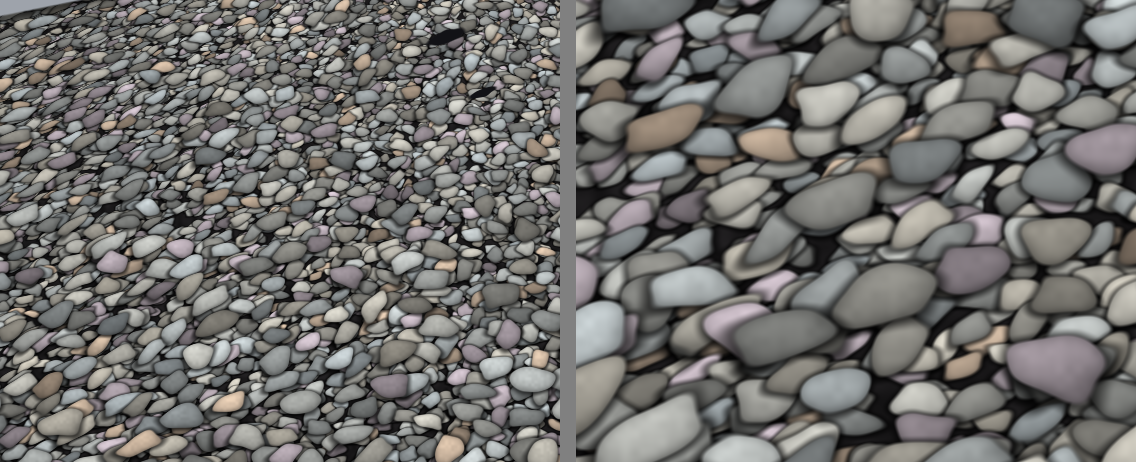
Left: the whole. Right: its middle third, enlarged.
A Shadertoy shader for this texture:

```glsl
// A bank of grey beach pebbles receding toward the top, lit softly from above.

vec4 hash4(vec2 p) {
    vec4 q = fract(p.xyxy * vec4(0.1031, 0.1030, 0.0973, 0.1099));
    q += dot(q, q.wzxy + 33.33);
    return fract((q.xxyz + q.yzzw) * q.zywx);
}

float noise(vec2 p) {
    vec2 i = floor(p), f = fract(p);
    f = f * f * (3.0 - 2.0 * f);
    return mix(mix(hash4(i).x, hash4(i + vec2(1, 0)).x, f.x),
               mix(hash4(i + vec2(0, 1)).x, hash4(i + vec2(1, 1)).x, f.x), f.y);
}

vec2 rotate(vec2 p, float a) {
    float c = cos(a), s = sin(a);
    return vec2(c * p.x + s * p.y, c * p.y - s * p.x);
}

// Mostly neutral stone, with cool, warm, mauve and a few tan pieces
vec3 stoneColor(vec4 rnd) {
    vec3 tint = mix(vec3(0.95, 1.0, 1.02), vec3(1.03, 1.0, 0.93), rnd.x);
    if (rnd.y > 0.86) tint = vec3(1.03, 0.96, 1.01);
    if (rnd.y < 0.06) tint = vec3(1.10, 0.98, 0.86);
    return tint * mix(0.45, 0.83, rnd.z);
}

// Paints one scattered layer of stones, far rows first, over the given colour
vec3 paintLayer(vec3 col, vec2 ground, float freq, float presence, float seed, float blur) {
    vec2 p = ground * freq + seed * 7.31;
    vec2 cell = floor(p);
    for (int j = 1; j >= -1; j--)
    for (int i = -1; i <= 1; i++) {
        vec2 id = cell + vec2(i, j);
        vec4 place = hash4(id + seed * 57.0 + 200.0);
        vec4 form = hash4(id + seed * 91.0 + 411.0);
        if (form.w > presence) continue;

        // Egg-shaped outline with a slightly uneven edge
        vec2 offset = p - id - mix(vec2(0.1), vec2(0.9), place.xy);
        vec2 axes = vec2(mix(0.42, 0.62, form.x), mix(0.28, 0.43, form.y));
        vec2 e = rotate(offset, 0.35 + 1.7 * (place.z - 0.5)) / axes;
        e.y *= 1.0 + 0.35 * (form.z - 0.5) * e.x;
        e += 0.11 * sin(e.yx * 3.0 + 6.28 * form.zx);
        vec2 e2 = e * e;
        float round2 = length(e);
        float boxy = sqrt(sqrt(dot(e2, e2)));
        float d = mix(round2, boxy, 0.6 * place.w);
        float dist = (d - 1.0) * axes.y;

        // Contact shadow, then the shaded body
        float shadow = smoothstep(0.14, -0.02, dist + 0.05 * offset.y);
        col *= 1.0 - 0.66 * shadow;
        float light = dot(offset, vec2(-0.35, 0.9)) / axes.y;
        float r2 = min(d * d, 1.0);
        float shade = 0.95 + 0.13 * clamp(light, -1.0, 1.0) - 0.27 * r2 * r2;
        vec3 body = stoneColor(hash4(id + seed * 23.0 + 733.0)) * shade;
        float edge = blur * freq;
        col = mix(col, body, smoothstep(edge, -edge, dist));
    }
    return col;
}

void mainImage(out vec4 fragColor, in vec2 fragCoord) {
    vec2 uv = fragCoord / iResolution.y;
    float pixel = 1.0 / iResolution.y;

    // Ground plane: stones shrink, flatten and lean with distance
    float z = 1.8 - uv.y;
    vec2 ground = vec2((uv.x - 0.95) / z, 0.25 / z - log(z));
    ground += 0.003 * (vec2(noise(uv * 34.0), noise(uv * 34.0 + 71.0)) - 0.5);
    float blur = max(0.0017, 0.7 * pixel) / z;

    // Small filler stones first, sparse large ones last
    vec3 col = vec3(0.10, 0.095, 0.10) * (0.7 + 0.6 * noise(uv * 90.0));
    for (int k = 0; k < 5; k++) {
        float t = float(k);
        float freq = 48.0 * pow(0.815, t);
        float presence = 0.98 - 0.10 * t - 0.018 * t * t;
        col = paintLayer(col, ground, freq, presence, t + 1.0, blur);
    }

    // Fine mottling and broad tonal drift, duller at the far left
    col *= 0.94 + 0.07 * noise(uv * 150.0) + 0.07 * noise(uv * 55.0);
    col *= 0.95 + 0.10 * noise(uv * 5.0);
    col *= 1.0 - 0.13 * smoothstep(0.6, 0.0, uv.x) * smoothstep(0.4, 1.0, uv.y);

    // Two dark slivers of driftwood
    for (int k = 0; k < 2; k++) {
        float t = float(k);
        vec2 w = rotate(uv - vec2(0.965 + 0.08 * t, 0.92 - 0.12 * t), 0.35);
        w.y += 0.006 * (noise(uv * 60.0) - 0.5);
        float wood = length(w / vec2(0.043 - 0.012 * t, 0.013 - 0.004 * t));
        col = mix(col, vec3(0.07, 0.07, 0.085), smoothstep(1.15, 0.85, wood));
    }

    // Pale strip beyond the bank, with a dark lip
    float beyond = uv.y - 0.965 - 0.2 * uv.x;
    col *= 1.0 - 0.55 * smoothstep(-0.022, -0.004, beyond);
    col = mix(col, vec3(0.62, 0.64, 0.67), smoothstep(-0.003, 0.003, beyond));

    fragColor = vec4(clamp(col, 0.0, 1.0), 1.0);
}
```
